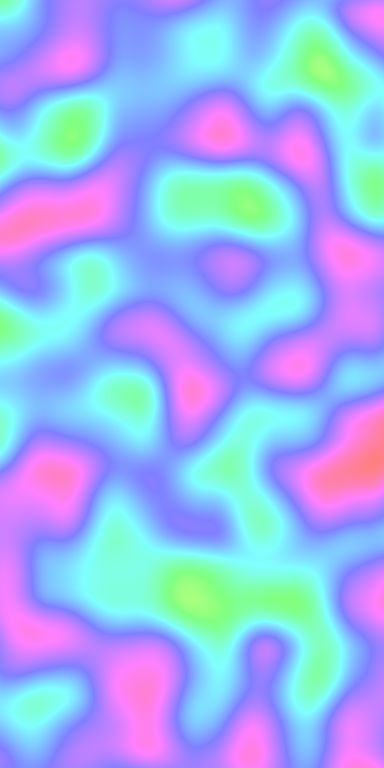
Give the GLSL for this texture, as a Shadertoy shader.

```glsl
// Soft pastel blobs: a flat slice of 3D gradient noise is read as a hue.
// Low values turn green, middle ones cyan to blue, high ones violet to pink;
// saturation and brightness stay constant.

const float TAU = 6.2831853;
const float CELLS_ACROSS = 5.0;   // noise cells over the canvas width
const float SLICE_DEPTH = 7.5;    // halfway between two lattice layers
const float MEAN_HUE = 0.602;
const float HUE_SWING = 0.67;
const float SATURATION = 0.5;
const vec2 FIELD_OFFSET = vec2(12.3, 31.6);

// Scramble the bits of an integer
uint scramble(uint h) {
    h = (h ^ (h >> 16)) * 2146121005u;
    h = (h ^ (h >> 15)) * 2221713035u;
    return h ^ (h >> 16);
}

// Random direction, even over the sphere, for a lattice point
vec3 randomDirection(ivec3 p) {
    uint h = scramble(uint(p.x) + scramble(uint(p.y) + scramble(uint(p.z))));
    float angle = TAU * float(h & 65535u) / 65536.0;
    float z = 2.0 * float(h >> 16) / 65535.0 - 1.0;
    return vec3(sqrt(1.0 - z * z) * vec2(cos(angle), sin(angle)), z);
}

// Gradient noise with a quintic fade, centred on zero
float gradientNoise(vec3 p) {
    ivec3 cell = ivec3(floor(p));
    vec3 f = fract(p);
    vec3 fade = f * f * f * (f * (f * 6.0 - 15.0) + 10.0);
    float sum = 0.0;
    for (int i = 0; i < 8; i++) {
        ivec3 corner = ivec3(i & 1, (i >> 1) & 1, i >> 2);
        vec3 side = vec3(corner);
        vec3 weight = mix(1.0 - fade, fade, side);
        float slope = dot(randomDirection(cell + corner), f - side);
        sum += weight.x * weight.y * weight.z * slope;
    }
    return sum;
}

// Fully bright colour of the given hue and saturation
vec3 hueColour(float hue, float saturation) {
    vec3 wheel = abs(fract(hue + vec3(0.0, 2.0, 1.0) / 3.0) * 6.0 - 3.0);
    return mix(vec3(1.0), clamp(wheel - 1.0, 0.0, 1.0), saturation);
}

void mainImage(out vec4 fragColor, in vec2 fragCoord) {
    vec2 uv = fragCoord / iResolution.x;
    float field = gradientNoise(vec3(uv * CELLS_ACROSS + FIELD_OFFSET, SLICE_DEPTH));
    float hue = MEAN_HUE + HUE_SWING * field;
    fragColor = vec4(hueColour(hue, SATURATION), 1.0);
}
```
